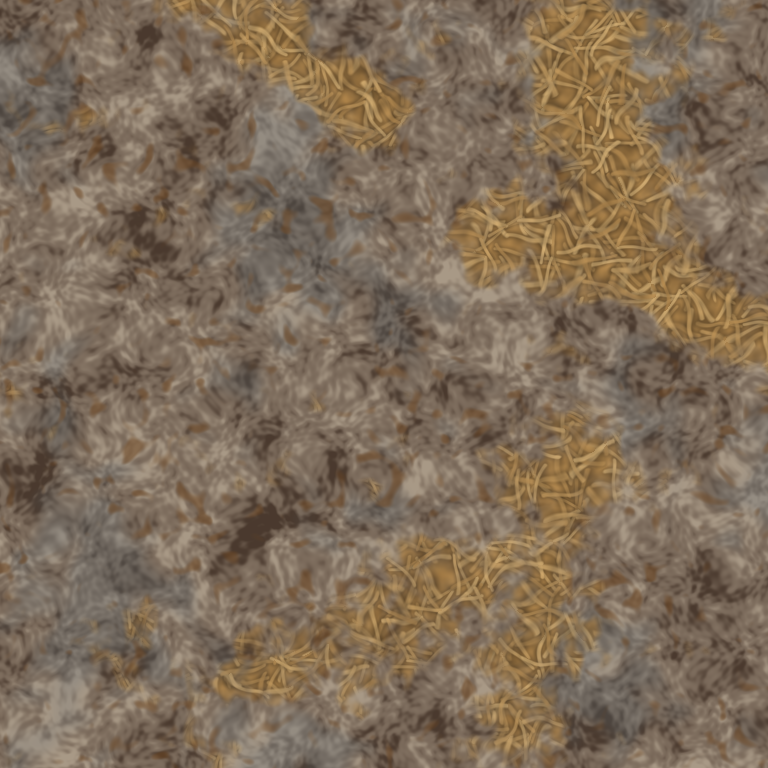
Give the GLSL for this texture, as a WebGL 1 fragment shader.

```glsl
precision highp float;
// Weathered grey-brown stone overgrown by patches of straw-coloured fibres.
// Warped gradient noise mottles the stone; layered random line segments,
// masked by noisy veins, form the tangled straw.
uniform vec2 u_resolution;

const vec3 STONE_DARK  = vec3(0.29, 0.225, 0.18);
const vec3 STONE_MID   = vec3(0.485, 0.42, 0.36);
const vec3 STONE_LIGHT = vec3(0.66, 0.60, 0.525);
const vec3 SLATE       = vec3(0.43, 0.42, 0.405);
const vec3 RUST        = vec3(0.42, 0.27, 0.13);
const vec3 STRAW_SHADE = vec3(0.50, 0.37, 0.20);
const vec3 STRAW_MID   = vec3(0.66, 0.50, 0.28);
const vec3 STRAW_PALE  = vec3(0.82, 0.68, 0.45);

vec2 hash2(vec2 p) {
  vec3 q = fract(p.xyx * vec3(0.1031, 0.1030, 0.0973));
  q += dot(q, q.yzx + 33.33);
  return fract((q.xx + q.yz) * q.zy);
}

float cornerSlope(vec2 cell, vec2 offset) {
  float angle = 6.2832 * hash2(cell).x;
  return dot(vec2(cos(angle), sin(angle)), offset);
}

// Gradient noise, roughly -0.7 to 0.7
float noise(vec2 p) {
  vec2 i = floor(p), f = fract(p);
  vec2 u = f * f * f * (f * (f * 6.0 - 15.0) + 10.0);
  vec2 e = vec2(1.0, 0.0);
  float low = mix(cornerSlope(i, f), cornerSlope(i + e, f - e), u.x);
  float high = mix(cornerSlope(i + e.yx, f - e.yx), cornerSlope(i + 1.0, f - 1.0), u.x);
  return mix(low, high, u.y);
}

// Octaves of noise; a gain near one keeps the fine grain strong
float layeredNoise(vec2 p, float gain) {
  float sum = 0.0, weight = 1.0;
  for (int i = 0; i < 5; i++) {
    sum += weight * noise(p);
    p = mat2(1.6, 1.2, -1.2, 1.6) * p + 17.3;
    weight *= gain;
  }
  return sum;
}

float segmentDistance(vec2 p, vec2 a, vec2 b) {
  vec2 ab = b - a;
  return length(p - a - ab * clamp(dot(p - a, ab) / dot(ab, ab), 0.0, 1.0));
}

float vein(vec2 p, vec2 a, vec2 b, float width) {
  return max(0.0, 1.0 - segmentDistance(p, a, b) / width);
}

// How strongly straw grows at p
float strawField(vec2 p) {
  float v = vein(p, vec2(0.77, 0.94), vec2(0.82, 0.68), 0.135);
  v = max(v, vein(p, vec2(0.26, 1.01), vec2(0.50, 0.86), 0.075));
  v = max(v, vein(p, vec2(0.66, 0.70), vec2(1.02, 0.55), 0.085));
  v = max(v, 0.65 * vein(p, vec2(0.76, 0.40), vec2(0.65, 0.08), 0.13));
  v = max(v, 0.65 * vein(p, vec2(0.66, 0.26), vec2(0.30, 0.10), 0.11));
  return v + 0.6 * noise(p * 9.0 + 3.0) + 0.4 * noise(p * 23.0) + 0.35 * noise(p * 50.0);
}

// One layer of random fibres: x = cover, y = soft shadow, z = tone
vec3 fibres(vec2 p, float seed) {
  vec2 cell = floor(p);
  vec3 result = vec3(0.0);
  for (int y = -1; y <= 1; y++) {
    for (int x = -1; x <= 1; x++) {
      vec2 id = cell + vec2(float(x), float(y));
      vec2 r = hash2(id + seed);
      float angle = 6.2832 * hash2(id + seed + 71.0).x;
      vec2 arm = 0.65 * vec2(cos(angle), sin(angle));
      vec2 centre = id + 0.2 + 0.6 * r;
      float d = segmentDistance(p, centre - arm, centre + arm);
      float cover = 1.0 - smoothstep(0.025, 0.11, d);
      if (cover > result.x) result.xz = vec2(cover, r.y);
      result.y = max(result.y, 1.0 - smoothstep(0.05, 0.25, d));
    }
  }
  return result;
}

vec3 stoneColour(vec2 p) {
  vec2 warp = vec2(noise(p * 16.0), noise(p * 16.0 + 40.0));
  vec2 q = p + 0.018 * warp;
  float tone = 0.53 + 0.40 * layeredNoise(q * 7.0, 0.98);
  tone -= 0.28 * smoothstep(0.2, 0.5, noise(q * 11.0 + 60.0));
  tone = clamp(tone, 0.0, 1.0);
  vec3 c = mix(STONE_DARK, STONE_MID, smoothstep(0.0, 0.5, tone));
  c = mix(c, STONE_LIGHT, smoothstep(0.45, 1.0, tone));
  float slate = smoothstep(0.05, 0.4, noise(p * 4.0 + 8.0) + 0.5 * noise(q * 19.0));
  c = mix(c, SLATE * (0.72 + 0.5 * tone), 0.6 * slate);
  float rust = smoothstep(0.22, 0.55, noise(q * 44.0 + 9.0) + 0.4 * noise(p * 6.0 + 90.0));
  return mix(c, RUST, 0.55 * rust);
}

vec3 strawColour(vec2 p) {
  vec2 bent = p * 26.0 + 0.4 * vec2(noise(p * 22.0), noise(p * 22.0 + 50.0));
  vec3 c = mix(STRAW_SHADE, STRAW_MID, clamp(0.6 + noise(p * 45.0), 0.0, 1.0));
  for (int i = 0; i < 4; i++) {
    float layer = float(i);
    vec3 f = fibres(bent + layer * 5.37, 31.0 * layer + 5.0);
    c *= 1.0 - 0.13 * f.y;
    c = mix(c, mix(STRAW_MID, STRAW_PALE, f.z), 0.8 * f.x);
  }
  return c * (1.0 + 0.22 * noise(p * 70.0));
}

void main() {
  vec2 p = gl_FragCoord.xy / min(u_resolution.x, u_resolution.y);
  float field = strawField(p);
  float growth = smoothstep(0.22, 0.58, field);
  vec3 stone = stoneColour(p);
  // Straw thins out towards its rim, letting the stone show through
  vec3 colour = mix(stone, strawColour(p), growth * mix(0.7, 0.95, smoothstep(0.4, 0.9, field)));
  gl_FragColor = vec4(colour, 1.0);
}
```
